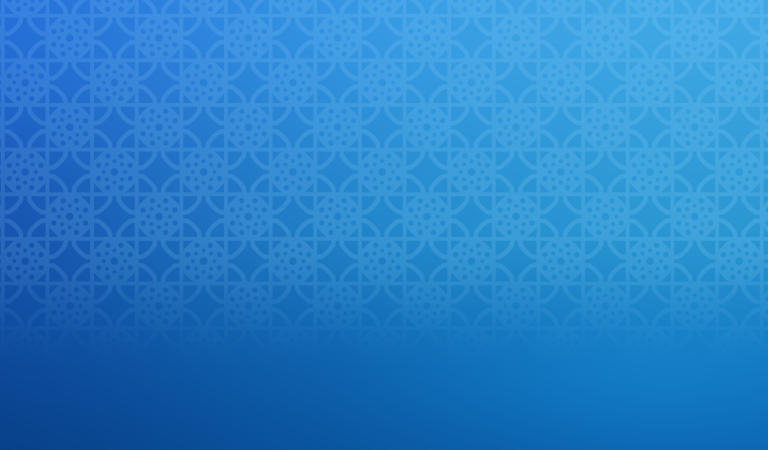
Write a Shadertoy shader that draws this background.

```glsl
// A blue backdrop, lit from the upper right, with a faint geometric lattice.
// Smooth colour rows form the light; a checkerboard of eightfold rosettes and
// four-pointed stars is laid over them and fades out toward the bottom.

#define CELL 0.0992
#define LATTICE_ORIGIN vec2(0.651, 0.618)
#define LINE_WIDTH 0.085
#define PATTERN_TINT vec3(0.53, 0.79, 0.96)
#define PATTERN_STRENGTH 0.24
#define FADE_LOW 0.17
#define FADE_HIGH 0.48

const float PI = 3.14159;

// Soft coverage of the region where distance d is negative
float fill(float d, float aa) {
    return 1.0 - smoothstep(-aa, aa, d);
}

// Distance to a ring of eight dots, with angular offset in steps
float dotRing(vec2 q, float ringRadius, float dotRadius, float offset) {
    float stepAngle = PI / 4.0;
    float angle = atan(q.y, q.x) - offset * stepAngle;
    angle -= stepAngle * floor(angle / stepAngle + 0.5);
    vec2 local = length(q) * vec2(cos(angle), sin(angle));
    return length(local - vec2(ringRadius, 0.0)) - dotRadius;
}

// Pierced eight-sided medallion
float rosette(vec2 q, float aa) {
    vec2 a = abs(q);
    float body = max(max(a.x, a.y) - 0.98, (a.x + a.y) - 1.42);
    float holes = length(q) - 0.17;
    holes = min(holes, dotRing(q, 0.48, 0.085, 0.0));
    holes = min(holes, dotRing(q, 0.77, 0.115, 0.5));
    return fill(body, aa) * (1.0 - fill(holes, aa));
}

// Concave star, bounded by bands around the four corner shields
float starLink(vec2 q, float aa) {
    vec2 corner = 1.0 - abs(q);
    float flatSide = max(corner.x, corner.y);
    float shield = max(flatSide, (corner.x + corner.y) * 0.74);
    float edge = mix(shield, length(corner), 0.5);
    return fill(abs(edge - 0.82) - LINE_WIDTH * 1.2, aa);
}

float lattice(vec2 p) {
    vec2 grid = (p - LATTICE_ORIGIN) / CELL;
    vec2 id = floor(grid + 0.5);
    vec2 q = 2.0 * (grid - id);
    float aa = 1.6 / (iResolution.y * CELL);
    float parity = mod(id.x + id.y, 2.0);
    float motif = parity < 0.5 ? rosette(q, aa) : starLink(q, aa);
    // Square frame shared by neighbouring cells
    vec2 border = 1.0 - abs(q);
    float frame = fill(min(border.x, border.y) - LINE_WIDTH, aa);
    return max(motif, frame);
}

// One horizontal run of colour from left through centre to right
vec3 colourRow(vec3 left, vec3 centre, vec3 right, float x) {
    vec3 c = mix(left, centre, smoothstep(-0.15, 0.6, x));
    return mix(c, right, smoothstep(0.4, 0.9, x));
}

vec3 backdrop(vec2 uv) {
    vec3 top = colourRow(vec3(0.14, 0.42, 0.85), vec3(0.22, 0.61, 0.90),
                         vec3(0.25, 0.66, 0.90), uv.x);
    vec3 middle = colourRow(vec3(0.08, 0.30, 0.67), vec3(0.13, 0.53, 0.79),
                            vec3(0.16, 0.59, 0.82), uv.x);
    vec3 low = colourRow(vec3(0.05, 0.28, 0.60), vec3(0.06, 0.41, 0.70),
                         vec3(0.08, 0.48, 0.76), uv.x);
    vec3 base = colourRow(vec3(0.03, 0.24, 0.53), vec3(0.04, 0.34, 0.63),
                          vec3(0.05, 0.39, 0.69), uv.x);
    vec3 c = mix(base, low, smoothstep(-0.05, 0.28, uv.y));
    c = mix(c, middle, smoothstep(0.18, 0.52, uv.y));
    return mix(c, top, smoothstep(0.4, 1.05, uv.y));
}

void mainImage(out vec4 fragColor, in vec2 fragCoord) {
    vec2 uv = fragCoord / iResolution.xy;
    vec2 p = fragCoord / iResolution.y;
    vec3 colour = backdrop(uv);

    // Low glow at the right
    vec2 glow = (uv - vec2(0.82, 0.12)) / vec2(0.28, 0.14);
    colour += vec3(0.0, 0.035, 0.035) * exp(-dot(glow, glow));

    // Lattice, fading downward
    float fade = smoothstep(FADE_LOW, FADE_HIGH, uv.y);
    float strength = PATTERN_STRENGTH * fade * mix(0.75, 1.0, uv.x);
    colour = mix(colour, PATTERN_TINT, lattice(p) * strength);

    fragColor = vec4(colour, 1.0);
}
```
